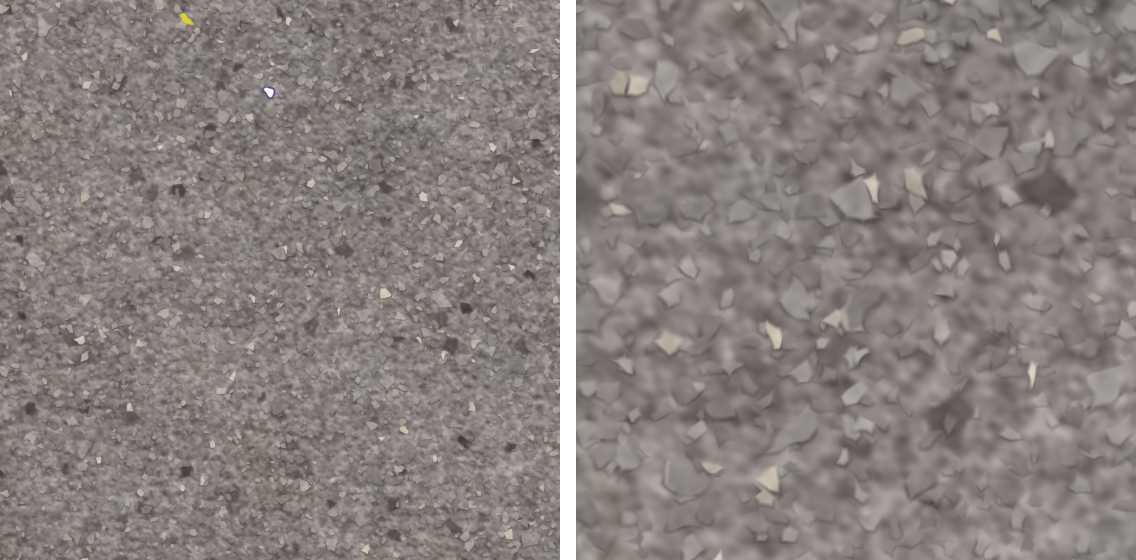
Left: the whole. Right: its middle third, enlarged.
Write a Shadertoy shader that draws this texture.

```glsl
float hash(vec2 p) {
    return fract(sin(dot(p, vec2(127.1, 311.7))) * 43758.5453);
}

float noise(vec2 p) {
    vec2 cell = floor(p), f = fract(p);
    f = f * f * (3.0 - 2.0 * f);
    float bottom = mix(hash(cell), hash(cell + vec2(1, 0)), f.x);
    float top = mix(hash(cell + vec2(0, 1)), hash(cell + vec2(1, 1)), f.x);
    return mix(bottom, top, f.y);
}

mat2 rotation(float angle) {
    float c = cos(angle), s = sin(angle);
    return mat2(c, s, -s, c);
}

// Signed distance to an irregular five-sided chip
float chip(vec2 p, float radius, vec2 id) {
    float d = -radius;
    for (int i = 0; i < 5; i++) {
        vec2 key = id + float(i) * 7.3;
        float angle = (float(i) + 0.7 * hash(key)) * 1.2566;
        float reach = radius * (0.55 + 0.55 * hash(key + 3.1));
        d = max(d, dot(p, vec2(cos(angle), sin(angle))) - reach);
    }
    return d;
}

// Lays one size of chips over the ground; softness is in canvas units
vec3 scatter(vec3 ground, vec2 uv, float cells, float density, float seed,
             vec3 dullTone, vec3 brightTone, float softness) {
    vec2 p = uv * cells;
    vec2 home = floor(p);
    float blur = softness * cells;
    for (int y = -1; y <= 1; y++)
    for (int x = -1; x <= 1; x++) {
        vec2 cell = home + vec2(x, y);
        vec2 id = cell + seed;
        if (hash(id) > density) continue;
        vec2 center = cell + vec2(hash(id + 11.3), hash(id + 23.7));
        float radius = mix(0.2, 0.48, hash(id + 31.9));
        float stretch = mix(1.0, 1.7, hash(id + 47.1));
        vec2 q = rotation(6.2832 * hash(id + 59.3)) * (p - center);
        q *= vec2(1.0 / sqrt(stretch), sqrt(stretch));
        float d = chip(q, radius, id);

        // Shaded lower rim, then a lightly mottled face
        float below = smoothstep(0.1, -0.3, p.y - center.y);
        float rim = 1.0 - smoothstep(0.0, 0.1 + blur, d);
        ground *= 1.0 - 0.2 * rim * below;
        float tone = hash(id + 71.7);
        vec3 face = mix(dullTone, brightTone, tone * tone);
        face *= 0.94 + 0.12 * noise(uv * 130.0 + seed);
        float cover = 1.0 - smoothstep(-blur, blur, d);
        ground = mix(ground, face, 0.88 * cover);
    }
    return ground;
}

// Binder with fine grit and broad stains
vec3 binder(vec2 uv) {
    float grit = 0.20 * (noise(uv * vec2(85, 110)) - 0.5);
    grit += 0.15 * (noise(rotation(0.6) * uv * vec2(150, 190) + 40.0) - 0.5);
    float stain = 0.05 * (noise(uv * 6.0) - 0.5) + 0.06 * (noise(uv * 19.0) - 0.5);
    float warmth = noise(uv * 9.0 + 60.0) - 0.5;
    return vec3(0.525, 0.495, 0.485) + grit + stain + vec3(0.015, 0.0, -0.01) * warmth;
}

// Soft mask of a tilted ellipse
float fleck(vec2 uv, vec2 center, vec2 size, float angle) {
    float d = length(rotation(angle) * (uv - center) / size);
    return 1.0 - smoothstep(0.75, 1.2, d);
}

void mainImage(out vec4 fragColor, in vec2 fragCoord) {
    vec2 uv = fragCoord / iResolution.xy;
    vec2 wobble = vec2(noise(uv * 95.0), noise(uv * 95.0 + 30.0)) - 0.5;
    vec2 p = uv + 0.006 * wobble;

    vec3 dullStone = vec3(0.51, 0.485, 0.47);
    vec3 paleStone = vec3(0.71, 0.69, 0.67);
    vec3 creamDull = vec3(0.70, 0.66, 0.61);
    vec3 creamPale = vec3(0.91, 0.86, 0.79);
    vec3 pitDeep = vec3(0.23, 0.20, 0.19);
    vec3 pitPale = vec3(0.40, 0.36, 0.35);

    // Stones from fine to coarse, with pits and pale chips among them
    vec3 color = binder(uv);
    color = scatter(color, p, 82.0, 0.42, 5.0, dullStone, paleStone, 0.0016);
    color = scatter(color, p, 34.0, 0.07, 113.0, pitPale, pitDeep, 0.0035);
    color = scatter(color, p, 52.0, 0.30, 217.0, dullStone, paleStone, 0.0016);
    color = scatter(color, p, 32.0, 0.14, 331.0, dullStone, paleStone, 0.0018);
    color = scatter(color, p, 58.0, 0.05, 419.0, creamDull, creamPale, 0.0016);

    // Overall fine grain
    color += 0.07 * (noise(uv * vec2(170, 210) + 90.0) - 0.5);

    // A yellow leaf and a white pebble with a violet fringe
    vec2 pebble = vec2(0.482, 0.835);
    color = mix(color, vec3(0.86, 0.82, 0.24), fleck(p, vec2(0.332, 0.965), vec2(0.014, 0.007), 0.7));
    color = mix(color, vec3(0.30, 0.24, 0.42), fleck(p, pebble, vec2(0.012, 0.010), 0.3));
    color = mix(color, vec3(0.97, 0.97, 1.0), fleck(p, pebble, vec2(0.009, 0.007), 0.3));

    fragColor = vec4(clamp(color, 0.0, 1.0), 1.0);
}
```
